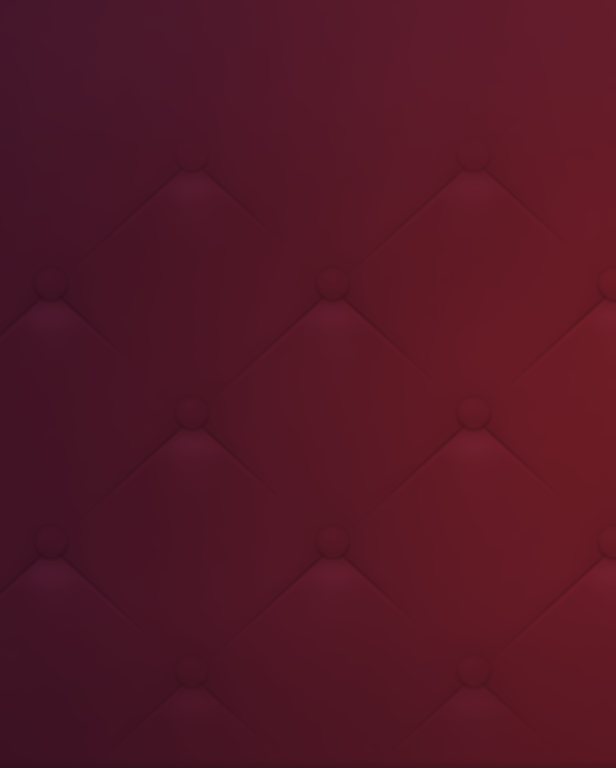
A Shadertoy shader for this pattern:

```glsl
vec2 hash2(vec2 c) {
    vec2 k = vec2(dot(c, vec2(127.1, 311.7)), dot(c, vec2(269.5, 183.3)));
    return fract(sin(k) * 43758.5) * 2.0 - 1.0;
}

float gradientNoise(vec2 p) {
    vec2 i = floor(p), f = fract(p);
    vec2 w = f * f * (3.0 - 2.0 * f);
    float a = dot(hash2(i), f);
    float b = dot(hash2(i + vec2(1, 0)), f - vec2(1, 0));
    float c = dot(hash2(i + vec2(0, 1)), f - vec2(0, 1));
    float d = dot(hash2(i + vec2(1, 1)), f - vec2(1, 1));
    return mix(mix(a, b, w.x), mix(c, d, w.x), w.y);
}

float bell(float x, float width) {
    return exp(-x * x / (width * width));
}

// Diagonal lattice coordinates back to canvas offsets
vec2 toCanvas(vec2 d) {
    return 0.5 * vec2(d.x + d.y, d.x - d.y) * vec2(0.367, 0.336);
}

// Brightness change across a seam; side > 0 is the lit fabric below it
float seamShade(float side, float along, float reach, float px) {
    float fade = smoothstep(0.03, 0.13, along) * smoothstep(reach, 0.15, along);
    float groove = -0.13 * bell(side, max(0.0021, px));
    float ridge = 0.075 * bell(side - 0.0045, max(0.003, px));
    float shadow = -0.035 * bell(side + 0.006, 0.009);
    return fade * (groove + ridge + shadow);
}

vec3 leather(vec2 uv) {
    vec3 col = mix(vec3(0.25, 0.074, 0.147), vec3(0.375, 0.098, 0.149), smoothstep(-0.15, 1.1, uv.x));
    vec2 g = (uv - vec2(1.02, 0.47)) * vec2(1.7, 2.7);
    col += vec3(0.052, 0.011, -0.006) * exp(-dot(g, g));
    col += vec3(0.016, 0.012, 0.022) * smoothstep(0.65, 1.0, uv.y);
    return col * mix(0.93, 1.0, smoothstep(0.0, 0.25, uv.y));
}

void mainImage(out vec4 fragColor, in vec2 fragCoord) {
    vec2 uv = fragCoord / iResolution.xy;
    vec2 p = fragCoord / iResolution.y;
    float px = 1.0 / iResolution.y;
    vec3 col = leather(uv);
    col *= 1.0 + 0.035 * gradientNoise(p * 7.0) + 0.012 * gradientNoise(p * 45.0);

    // Tufting dissolves towards the top and slightly at the bottom
    float relief = smoothstep(0.91, 0.70, p.y) * smoothstep(-0.1, 0.22, p.y);

    // Buttons sit on integer lattice points, seams on integer lines
    vec2 q = (p - vec2(0.0664, 0.625)) / vec2(0.367, 0.336);
    vec2 lattice = vec2(q.x + q.y, q.x - q.y);
    vec2 nearest = round(lattice);
    vec2 top = vec2(ceil(lattice.x), floor(lattice.y));
    vec2 side = (lattice - nearest) * vec2(-0.248, 0.248);
    vec2 along = abs(lattice - top);

    // Right and left falling seams, each with its own reach
    float rightReach = 0.80 + 0.12 * hash2(vec2(nearest.x, top.y)).x;
    float leftReach = 1.00 + 0.12 * hash2(vec2(top.x, nearest.y)).y;
    float shade = seamShade(side.x, along.y, rightReach, px);
    shade += seamShade(side.y, along.x, leftReach, px);

    // Light on the fold under each button, bounded by its two seams
    vec2 fold = toCanvas(lattice - top);
    float folded = smoothstep(0.0, 0.012, min(along.x, along.y) * 0.248);
    float puff = bell(fold.x, 0.042) * bell(fold.y + 0.035, 0.018);
    puff += 0.3 * bell(fold.x, 0.028) * bell(fold.y + 0.06, 0.035);
    col += relief * folded * puff * vec3(0.04, 0.018, 0.032);

    // Hollow around the button
    vec2 b = toCanvas(lattice - nearest) - vec2(0.0, 0.005);
    float r = length(b);
    shade -= 0.055 * bell(r, 0.04);
    col *= 1.0 + relief * shade;

    // Button cap with a faint lit crown and a darker lower rim
    float cap = smoothstep(0.0215 + px, 0.0215 - px, r);
    float rim = bell(r - 0.0215, 0.0028);
    float down = smoothstep(0.012, -0.02, b.y);
    float crown = bell(length(b - vec2(-0.004, 0.007)), 0.014);
    col *= 1.0 + relief * (cap * (0.025 + 0.05 * crown - 0.05 * down) - rim * (0.04 + 0.09 * down));

    // Dark hem along the lower edge
    col *= mix(0.88, 1.0, smoothstep(0.0, 0.014, p.y));
    fragColor = vec4(col, 1.0);
}
```
